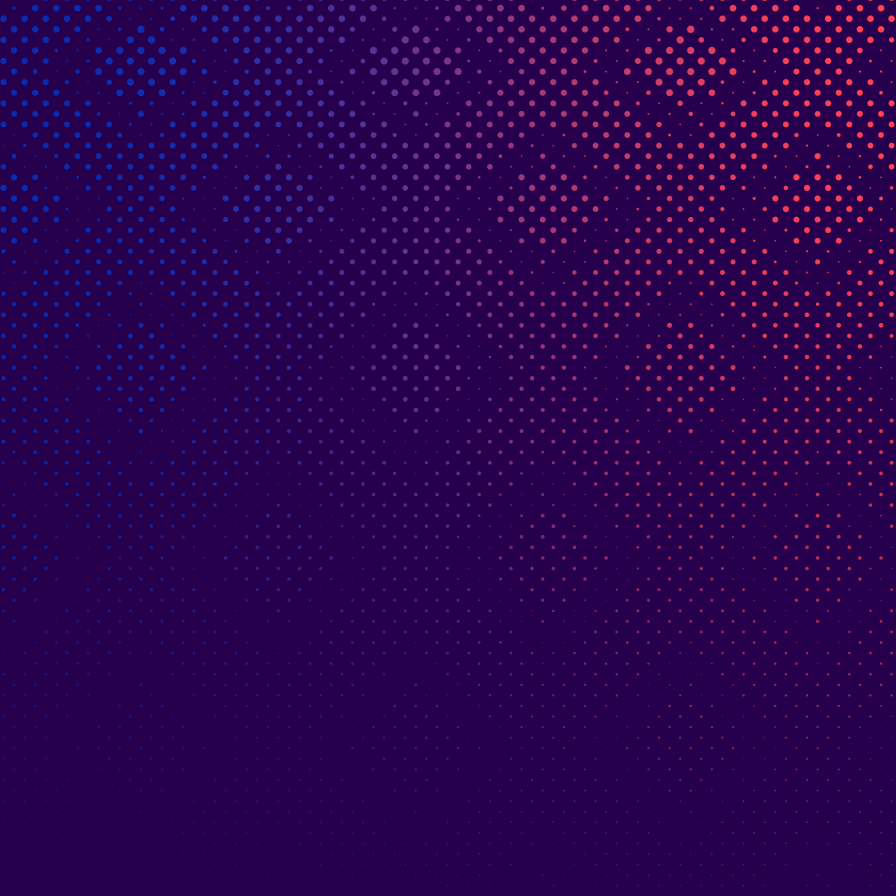
Give the GLSL for this background, as a Shadertoy shader.

```glsl
// Nearest lattice point whose coordinates have an even sum
vec2 nearestStaggered(vec2 p) {
    vec2 cell = round(p);
    vec2 rest = p - cell;
    if (mod(cell.x + cell.y, 2.0) > 0.5) {
        vec2 towards = vec2(rest.x < 0.0 ? -1.0 : 1.0, rest.y < 0.0 ? -1.0 : 1.0);
        cell += abs(rest.x) > abs(rest.y) ? vec2(towards.x, 0.0) : vec2(0.0, towards.y);
    }
    return cell;
}

// Dot size factor: full inside each diamond, small in the ring around it
float diamondPattern(vec2 p, float alternate) {
    float squeeze = max(p.y - 0.58, 0.0);
    vec2 q = vec2((p.x - 0.159) / 0.151, (p.y - 0.167) / 0.208 + 2.94 * squeeze * squeeze);
    vec2 offset = abs(q - nearestStaggered(q)) * vec2(0.151, 0.205);
    float d = offset.x + offset.y + 0.008 * alternate;
    float ring = smoothstep(0.060, 0.086, d) * (1.0 - smoothstep(0.100, 0.130, d));
    float outer = smoothstep(0.08, 0.12, d);
    return (1.0 - 0.76 * ring) * mix(1.0, 0.88, outer);
}

void mainImage(out vec4 fragColor, in vec2 fragCoord) {
    vec2 uv = fragCoord / iResolution.y;
    float pixel = 1.0 / iResolution.y;

    // Staggered dot grid
    float pitch = 0.0118;
    vec2 origin = vec2(0.0157, 0.9909);
    vec2 cell = nearestStaggered((uv - origin) / pitch);
    vec2 center = origin + cell * pitch;

    // Dots shrink downwards and follow the diamond pattern
    float height = clamp(center.y, 0.0, 1.0);
    float alternate = 2.0 * mod(cell.x, 2.0) - 1.0;
    float radius = (0.0006 + 0.0036 * height) * diamondPattern(center, alternate);
    float edge = 0.7 * pixel;
    float dot_ = 1.0 - smoothstep(radius - edge, radius + edge, length(uv - center));

    // Blue to coral across, fading towards the bottom
    vec3 background = vec3(0.15, 0.0, 0.30);
    vec3 blue = vec3(0.03, 0.17, 0.70);
    vec3 coral = vec3(1.0, 0.26, 0.32);
    vec3 dotColor = mix(blue, coral, smoothstep(0.05, 1.0, center.x));
    float opacity = mix(0.5, 1.0, smoothstep(0.0, 0.85, height));

    fragColor = vec4(mix(background, dotColor, dot_ * opacity), 1.0);
}
```
